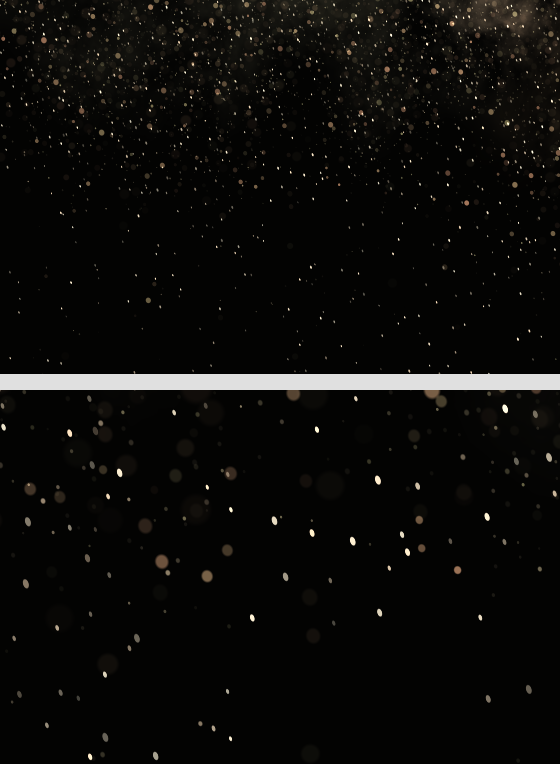
Top, the full canvas; bottom, a detail of the centre.
A WebGL 2 fragment shader for this texture:

```glsl
#version 300 es
precision highp float;

uniform vec2 u_resolution;
out vec4 outColor;

vec3 hash3(vec2 cell, float seed) {
  vec3 h = fract(vec3(cell.xyx + seed * 17.3) * vec3(0.1031, 0.1030, 0.0973));
  h += dot(h, h.yxz + 33.33);
  return fract((h.xxy + h.yzz) * h.zyx);
}

float valueNoise(vec2 p) {
  vec2 cell = floor(p);
  vec2 f = fract(p);
  f = f * f * (3.0 - 2.0 * f);
  float low = mix(hash3(cell, 1.0).x, hash3(cell + vec2(1, 0), 1.0).x, f.x);
  float high = mix(hash3(cell + vec2(0, 1), 1.0).x, hash3(cell + vec2(1, 1), 1.0).x, f.x);
  return mix(low, high, f.y);
}

float fbm(vec2 p) {
  float sum = 0.0;
  float weight = 0.5;
  for (int i = 0; i < 5; i++) {
    sum += weight * valueNoise(p);
    p = mat2(1.6, 1.2, -1.2, 1.6) * p + 7.1;
    weight *= 0.5;
  }
  return sum;
}

// Dust thickens upwards and to the right, with uneven clumps
float dustHeight(vec2 p) {
  return p.y + 0.2 * (p.x / 1.5 - 0.5) + 0.3 * (valueNoise(p * 5.0 + 3.0) - 0.5);
}

// Soft-edged ellipse with its long axis leaning to the left
float grainMask(vec2 offset, float radius, float stretch, float softness, float pixel) {
  vec2 axis = normalize(vec2(-0.32, 1.0));
  vec2 q = vec2(dot(offset, vec2(axis.y, -axis.x)), dot(offset, axis) / stretch);
  float edge = max(pixel, softness * radius);
  return 1.0 - smoothstep(-0.5 * edge, 0.5 * edge, length(q) - radius);
}

// share: chance of a grain in thin and in thick dust
// light: brightness range, fade: how rare the bright grains are
vec3 grainLayer(vec2 p, float pixel, float seed, float cells, vec2 radii, float stretch,
                float softness, vec2 share, float start, vec2 light, float fade,
                vec3 coolTint, vec3 warmTint) {
  vec3 sum = vec3(0.0);
  vec2 home = floor(p * cells);
  for (int y = -1; y <= 1; y++) {
    for (int x = -1; x <= 1; x++) {
      vec2 cell = home + vec2(x, y);
      vec3 place = hash3(cell, seed);
      vec3 look = hash3(cell, seed + 5.0);
      vec2 center = (cell + place.xy) / cells;
      float thickness = smoothstep(start, 1.05, dustHeight(center));
      float present = step(place.z, mix(share.x, share.y, thickness));
      float radius = mix(radii.x, radii.y, look.x);
      float mask = grainMask(p - center, radius, stretch, softness, pixel);
      float brightness = mix(light.x, light.y, pow(look.y, fade));
      sum += present * mask * brightness * mix(coolTint, warmTint, look.z);
    }
  }
  return sum;
}

// Smoky veil along the top, with a bright plume in the upper right
vec3 haze(vec2 p) {
  float cloud = fbm(p * 6.0);
  float wisps = fbm(p * vec2(26.0, 20.0) + cloud * 3.0);
  float texture2 = smoothstep(0.2, 0.85, 0.6 * cloud + 0.4 * wisps);
  float veil = smoothstep(0.6, 1.1, dustHeight(p));
  vec2 toPlume = (p - vec2(1.37, 0.97)) / vec2(0.16, 0.10);
  float plume = exp(-dot(toPlume, toPlume));
  float rightEdge = smoothstep(1.2, 1.55, p.x) * smoothstep(0.4, 0.85, p.y);
  vec3 color = vec3(0.14, 0.135, 0.105) * veil * texture2;
  color += vec3(0.42, 0.34, 0.28) * plume * texture2;
  return color + vec3(0.12, 0.085, 0.055) * rightEdge * texture2;
}

void main() {
  vec2 p = gl_FragCoord.xy / u_resolution.y;
  float pixel = 1.0 / u_resolution.y;
  vec3 ivory = vec3(1.0, 0.97, 0.87);
  vec3 cream = vec3(1.0, 0.88, 0.74);
  vec3 olive = vec3(0.72, 0.70, 0.48);
  vec3 rose = vec3(1.0, 0.70, 0.54);

  vec3 color = vec3(0.010, 0.010, 0.007) + haze(p);

  // Large faint discs, far out of focus
  color += grainLayer(p, pixel, 11.0, 22.0, vec2(0.007, 0.014), 1.0, 0.5,
                      vec2(0.03, 0.9), 0.3, vec2(0.02, 0.09), 2.0, olive, rose);
  // Warm medium discs
  color += grainLayer(p, pixel, 23.0, 36.0, vec2(0.003, 0.0075), 1.1, 0.5,
                      vec2(0.01, 0.85), 0.3, vec2(0.04, 0.65), 4.0, olive, rose);
  // Fine dust
  color += grainLayer(p, pixel, 37.0, 80.0, vec2(0.0009, 0.0022), 1.2, 0.8,
                      vec2(0.01, 0.5), 0.3, vec2(0.06, 0.6), 3.0, olive, cream);
  // Sharp bright specks
  color += grainLayer(p, pixel, 53.0, 36.0, vec2(0.0012, 0.0025), 1.7, 0.4,
                      vec2(0.10, 0.65), 0.05, vec2(0.25, 1.1), 1.4, ivory, cream);

  outColor = vec4(min(color, 1.0), 1.0);
}
```
